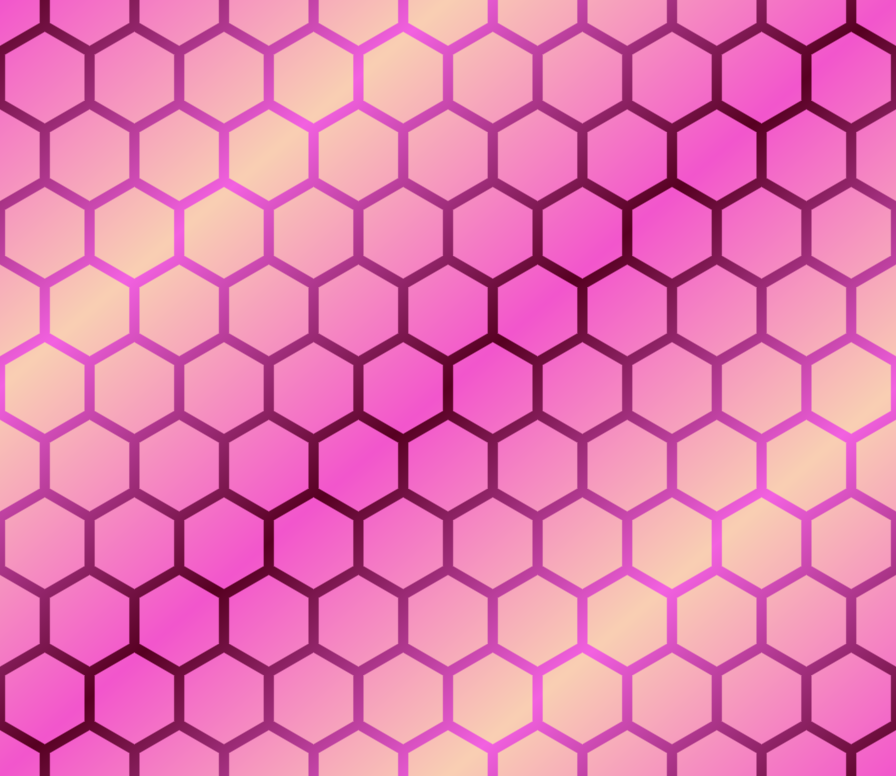
Write a Shadertoy shader that draws this pattern.

```glsl
const vec2 LATTICE = vec2(1.0, 1.7320508); // period of two staggered hexagon rows

// Distance from p to the border of its pointy-top hexagon (cell width 1)
float hexEdge(vec2 p) {
    vec2 a = mod(p + 0.5 * LATTICE, LATTICE) - 0.5 * LATTICE;
    vec2 b = mod(p, LATTICE) - 0.5 * LATTICE;
    vec2 q = abs(dot(a, a) < dot(b, b) ? a : b);
    return 0.5 - max(q.x, dot(q, 0.5 * LATTICE));
}

void mainImage(out vec4 fragColor, in vec2 fragCoord) {
    vec2 uv = fragCoord / iResolution.xy;

    // Ten cells across, five double rows down
    float edge = hexEdge(uv * vec2(10.0, 5.0) * LATTICE);
    float pixel = 10.0 / iResolution.x;
    float fillMask = smoothstep(-pixel, pixel, edge - 0.057);

    // Diagonal triangle wave: 0 on the rising diagonal, 1 halfway between
    float glow = 1.0 - abs(2.0 * fract(uv.x - uv.y) - 1.0);
    vec3 cell = mix(vec3(0.95, 0.335, 0.80), vec3(0.975, 0.81, 0.70), glow);
    vec3 line = mix(vec3(0.34, 0.0, 0.13), vec3(0.95, 0.38, 0.88), glow);

    fragColor = vec4(mix(line, cell, fillMask), 1.0);
}
```
